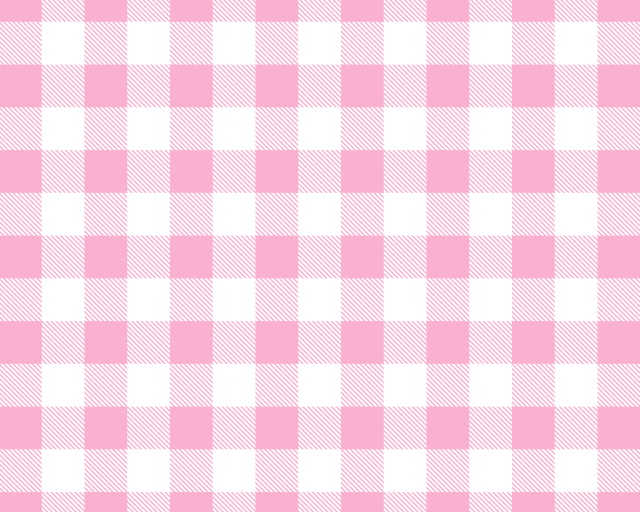
This pattern is drawn by a WebGL 2 fragment shader. Its source:

```glsl
#version 300 es
precision highp float;
// Pink gingham: solid squares where a column and a row band cross, white where
// neither runs, and diagonal hatching where only one of them runs.
// Bands and hatching are periodic distances, softened over one pixel.

uniform vec2 u_resolution;
out vec4 fragColor;

// Lengths are fractions of the canvas height.
#define PERIOD 0.16700
#define BAND_START vec2(-0.0021, -0.0446)
#define LINES_PER_SQUARE 9.0
#define LINE_DUTY 0.43
#define LINE_PHASE 0.0
#define PINK vec3(0.98, 0.695, 0.82)
#define WHITE vec3(1.0)

// Coverage of a repeating band centred on multiples of the period.
float bandCoverage(float x, float period, float width, float pixel) {
    float fromCentre = abs(fract(x / period + 0.5) - 0.5) * period;
    return clamp((0.5 * width - fromCentre) / pixel + 0.5, 0.0, 1.0);
}

void main() {
    float pixel = 1.0 / u_resolution.y;
    float square = 0.5 * PERIOD;
    vec2 p = gl_FragCoord.xy * pixel - BAND_START;

    // Column and row bands, each half a period wide
    float column = bandCoverage(p.x - 0.5 * square, PERIOD, square, pixel);
    float row = bandCoverage(p.y - 0.5 * square, PERIOD, square, pixel);

    // Hatching falling to the right, measured across the lines
    float spacing = square / LINES_PER_SQUARE * inversesqrt(2.0);
    float across = (p.x + p.y) * inversesqrt(2.0) + LINE_PHASE * spacing;
    float hatch = bandCoverage(across, spacing, LINE_DUTY * spacing, pixel);

    // Crossings are solid, single bands are hatched
    float crossing = column * row;
    float single = column + row - 2.0 * crossing;
    fragColor = vec4(mix(WHITE, PINK, crossing + single * hatch), 1.0);
}
```
